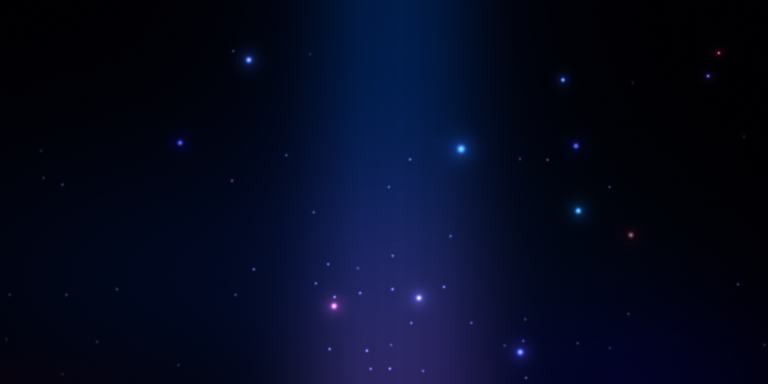
Reproduce this background procedurally as a WebGL 1 fragment shader.

```glsl
precision highp float;
// Night sky with a blue-to-violet light beam, soft navy haze and scattered stars.
uniform vec2 u_resolution;

float hash(vec2 p) {
  p = fract(p * vec2(0.1031, 0.1137));
  p += dot(p, p.yx + 33.33);
  return fract((p.x + p.y) * p.x * 43.7);
}

float blob(vec2 p, vec2 center, vec2 radius) {
  vec2 d = (p - center) / radius;
  return exp(-dot(d, d));
}

// Bright star: a pale core inside a coloured halo
vec3 star(vec2 p, vec2 center, float size, vec3 tint) {
  float d = length(p - center) / size;
  vec3 core = mix(tint, vec3(0.8, 0.9, 1.0), 0.4) * exp(-d * d);
  return core + tint * (0.5 * exp(-d * 0.75) + 0.12 * exp(-d * d * 0.04));
}

// Faint dots, one per jittered cell, denser towards the foot of the beam
vec3 starDust(vec2 p) {
  vec2 grid = p / 0.07;
  vec2 cell = floor(grid);
  vec2 jitter = 0.2 + 0.6 * vec2(hash(cell + 11.0), hash(cell + 47.0));
  vec2 center = (cell + jitter) * 0.07;
  float density = 0.02 + 0.09 * smoothstep(0.95, 0.5, center.y)
                + 0.4 * blob(center, vec2(1.0, 0.12), vec2(0.3, 0.36));
  float lit = step(hash(cell + 83.0), density);
  float glow = 0.25 + 0.45 * hash(cell + 5.0);
  glow *= 0.5 + 0.7 * blob(center, vec2(1.02, 0.1), vec2(0.4, 0.5));
  float d = length(p - center) / 0.0036;
  return vec3(0.55, 0.6, 1.0) * lit * glow * exp(-d * d);
}

vec3 sky(vec2 p) {
  // Dark haze on both sides
  vec3 color = vec3(0.002, 0.001, 0.012);
  color += vec3(0.002, 0.026, 0.095) * blob(p, vec2(0.45, 0.28), vec2(0.62, 0.36));
  color += vec3(0.006, 0.004, 0.120) * blob(p, vec2(1.65, -0.02), vec2(0.42, 0.26));
  color += vec3(0.000, 0.014, 0.030) * blob(p, vec2(1.50, 0.30), vec2(0.35, 0.30));
  color += vec3(0.020, 0.000, 0.010) * blob(p, vec2(0.05, 0.0), vec2(0.35, 0.08));

  // Wide blue wings around the beam
  color += vec3(0.004, 0.030, 0.105) * blob(p, vec2(1.0, 0.4), vec2(0.38, 1.1));

  // Beam, blue above and violet below, with faint vertical streaks
  float offset = abs(p.x - 1.03) / mix(0.25, 0.20, p.y);
  float beam = exp(-pow(offset, 2.4));
  beam *= 1.0 + 0.03 * sin(p.x * 95.0) * sin(p.x * 41.0);
  vec3 blue = vec3(0.0, 0.085, 0.190);
  vec3 violet = vec3(0.165, 0.115, 0.245);
  return color + beam * mix(violet, blue, smoothstep(0.0, 0.8, p.y));
}

void main() {
  vec2 p = gl_FragCoord.xy / u_resolution.y;
  p.x += 1.0 - 0.5 * u_resolution.x / u_resolution.y;
  vec3 color = sky(p) + starDust(p);

  // Large stars
  color += star(p, vec2(1.201, 0.612), 0.0085, vec3(0.12, 0.45, 1.0));
  color += star(p, vec2(0.648, 0.844), 0.0065, vec3(0.20, 0.35, 0.95));
  color += star(p, vec2(1.506, 0.451), 0.0065, vec3(0.05, 0.45, 0.85));
  color += star(p, vec2(1.355, 0.083), 0.0065, vec3(0.25, 0.30, 1.0));
  color += star(p, vec2(0.870, 0.203), 0.0065, vec3(0.80, 0.30, 0.65));
  color += star(p, vec2(1.091, 0.224), 0.0060, vec3(0.50, 0.45, 0.95));

  // Small and dim stars
  color += star(p, vec2(1.466, 0.792), 0.0045, vec3(0.12, 0.28, 0.80));
  color += star(p, vec2(0.469, 0.628), 0.0060, vec3(0.02, 0.02, 0.55));
  color += star(p, vec2(1.500, 0.620), 0.0060, vec3(0.02, 0.06, 0.55));
  color += star(p, vec2(1.643, 0.388), 0.0060, vec3(0.25, 0.03, 0.05));
  color += star(p, vec2(1.872, 0.862), 0.0035, vec3(0.45, 0.02, 0.15));
  color += star(p, vec2(1.844, 0.802), 0.0035, vec3(0.22, 0.08, 0.55));

  // Light dither against banding
  color += (hash(gl_FragCoord.xy) - 0.5) / 255.0;
  gl_FragColor = vec4(color, 1.0);
}
```
